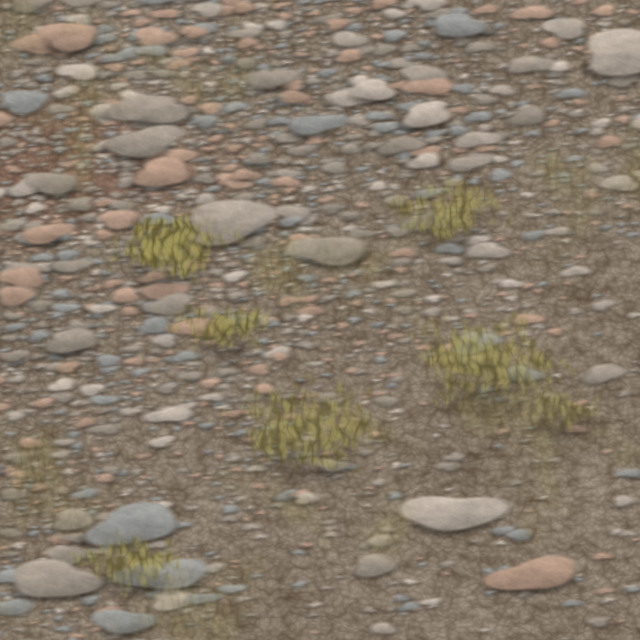
Give the GLSL for this texture, as a Shadertoy shader.

```glsl
// Stony ground: damp brown soil, flat scattered pebbles and small tufts of moss.

const vec3 SOIL_DARK  = vec3(0.37, 0.31, 0.25);
const vec3 SOIL_LIGHT = vec3(0.60, 0.55, 0.49);
const vec3 SOIL_RED   = vec3(0.51, 0.39, 0.33);
const vec3 STONE_GREY = vec3(0.60, 0.56, 0.51);
const vec3 STONE_PALE = vec3(0.79, 0.74, 0.69);
const vec3 STONE_PINK = vec3(0.72, 0.59, 0.51);
const vec3 STONE_BLUE = vec3(0.58, 0.59, 0.59);
const vec3 MOSS_DARK  = vec3(0.39, 0.36, 0.19);
const vec3 MOSS_LIGHT = vec3(0.64, 0.60, 0.35);
const float FLATTEN = 2.5;     // width of a stone over its height
const float TILT    = 0.07;    // rise of the stone beds to the right
const float SOFT    = 0.0035;  // half width of a stone edge
const float SHADOW  = 0.42;
const int   TUFTS   = 7;

vec4 hash4(vec2 p) {
    vec4 q = fract(p.xyxy * vec4(0.1031, 0.1030, 0.0973, 0.1099));
    q += dot(q, q.wzxy + 33.33);
    return fract((q.xxyz + q.yzzw) * q.zywx);
}

// Cellular noise: distance to the nearest scattered point.
float cellular(vec2 p) {
    vec2 cell = floor(p);
    float nearest = 2.0;
    for (int j = -1; j <= 1; j++)
    for (int i = -1; i <= 1; i++) {
        vec2 id = cell + vec2(i, j);
        nearest = min(nearest, length(id + hash4(id).xy - p));
    }
    return nearest;
}

// Layered sines, about -1 to 1, for broad drifts.
float drift(vec2 p) {
    float sum = 0.0, gain = 0.5;
    for (int i = 0; i < 4; i++) {
        sum += gain * sin(p.x + 1.3 * sin(p.y)) * cos(p.y * 1.1 + sin(p.x * 0.7));
        p = mat2(1.5, 1.1, -1.1, 1.5) * p + 2.7;
        gain *= 0.65;
    }
    return sum;
}

// Stones crowd the upper left and thin out to the lower right.
float stoneDensity(vec2 uv) {
    float slope = smoothstep(-0.4, 0.6, uv.y - 0.8 * uv.x);
    return mix(0.12, 1.0, slope) * (1.0 + 0.5 * drift(uv * 9.0));
}

vec3 soil(vec2 uv) {
    vec2 warped = uv + 0.006 * vec2(drift(uv * 40.0), drift(uv * 40.0 + 5.0));
    float clods = 0.40 * cellular(warped * vec2(22.0, 42.0))
                + 0.45 * cellular(warped * vec2(48.0, 80.0) + 7.0)
                + 0.40 * cellular(warped * vec2(100.0, 140.0) + 19.0);
    float tone = 0.55 + 1.1 * (0.57 - clods) + 0.16 * drift(uv * 11.0);
    vec3 color = mix(SOIL_DARK, SOIL_LIGHT, clamp(tone, 0.0, 1.15));
    float red = length((uv - vec2(0.10, 0.74)) / vec2(0.32, 0.13)) + 0.3 * drift(uv * 14.0);
    return mix(color, SOIL_RED * (0.75 + 0.45 * tone), 0.7 * smoothstep(1.1, 0.3, red));
}

vec3 stoneColor(vec4 h) {
    vec3 color = mix(STONE_GREY, STONE_PALE, h.x * h.x);
    color = mix(color, STONE_PINK, 0.8 * step(0.80, h.y));
    return mix(color, STONE_BLUE, 0.8 * step(h.y, 0.22));
}

// One size of stones, each with a shaded underside and a shadow below.
vec3 addStones(vec3 color, vec2 uv, float scale, float amount, float seed) {
    vec2 grid = scale * vec2(1.0, FLATTEN);
    vec2 q = (uv - vec2(0.0, TILT * uv.x)) * grid;
    float soft = SOFT * grid.y;
    float mottle = drift(uv * vec2(60.0, 110.0));
    for (int j = 1; j >= -1; j--)
    for (int i = -1; i <= 1; i++) {
        vec2 id = floor(q) + vec2(i, j);
        vec4 h = hash4(id + seed), k = hash4(id + seed + 57.0);
        vec2 centre = id + 0.2 + 0.6 * h.xy;
        vec2 home = centre / grid + vec2(0.0, TILT * centre.x / grid.x);
        if (h.z > amount * stoneDensity(home)) continue;

        vec2 d = q - centre;
        float angle = atan(d.y, d.x + 0.0001);
        float radius = mix(0.24, 0.56, k.x * k.x)
            * (1.0 + 0.16 * sin(2.0 * angle + 6.3 * h.w) + 0.12 * sin(3.0 * angle + 6.3 * k.y));
        float edge = length(d) - radius;
        float below = length(d + vec2(0.0, 0.14)) - radius;
        color *= 1.0 - SHADOW * smoothstep(1.5 * soft, -2.0 * soft, below);

        float light = 0.95 + 0.16 * clamp(d.y / radius, -1.0, 1.0) + 0.09 * mottle;
        color = mix(color, stoneColor(k.zwxy) * light, smoothstep(soft, -soft, edge));
    }
    return color;
}

// Ragged moss cushions with fine upright blades.
vec3 addMoss(vec3 color, vec2 uv) {
    float ragged = 0.45 * drift(uv * 45.0) + 0.5 * cellular(uv * vec2(60.0, 38.0));
    float cover = 0.28 * smoothstep(0.15, 0.8, drift(uv * 7.0 + 3.0));
    for (int i = 0; i < TUFTS; i++) {
        float n = float(i + 2);
        vec4 h = hash4(vec2(n, 4.0));
        vec2 centre = vec2(0.1, 0.1) + vec2(0.8, 0.65) * fract(n * vec2(0.618, 0.755) + vec2(0.0, 0.3));
        vec2 d = (uv - centre - 0.08 * (h.xy - 0.5)) / (vec2(0.10, 0.055) * (0.75 + 0.6 * h.z));
        float tuft = smoothstep(1.25, 0.45, length(d) + ragged);
        color *= 1.0 - 0.2 * smoothstep(0.9, 0.2, length(d + vec2(0.0, 0.7)));
        cover = max(cover, tuft * mix(0.55, 0.95, h.w));
    }
    float blades = cellular(vec2(uv.x + 0.01 * drift(uv * 30.0), uv.y) * vec2(95.0, 42.0));
    vec3 moss = mix(MOSS_LIGHT, MOSS_DARK, smoothstep(0.1, 0.85, blades + 0.2 * drift(uv * 25.0)));
    return mix(color, moss, cover);
}

void mainImage(out vec4 fragColor, in vec2 fragCoord) {
    vec2 uv = fragCoord / iResolution.y;
    vec3 color = soil(uv);
    color = addStones(color, uv, 48.0, 0.55, 11.0);
    color = addStones(color, uv, 26.0, 0.55, 83.0);
    color = addStones(color, uv, 14.0, 0.42, 37.0);
    color = addStones(color, uv, 6.5, 0.24, 61.0);
    color = addMoss(color, uv);
    fragColor = vec4(clamp(color, 0.0, 1.0), 1.0);
}
```
